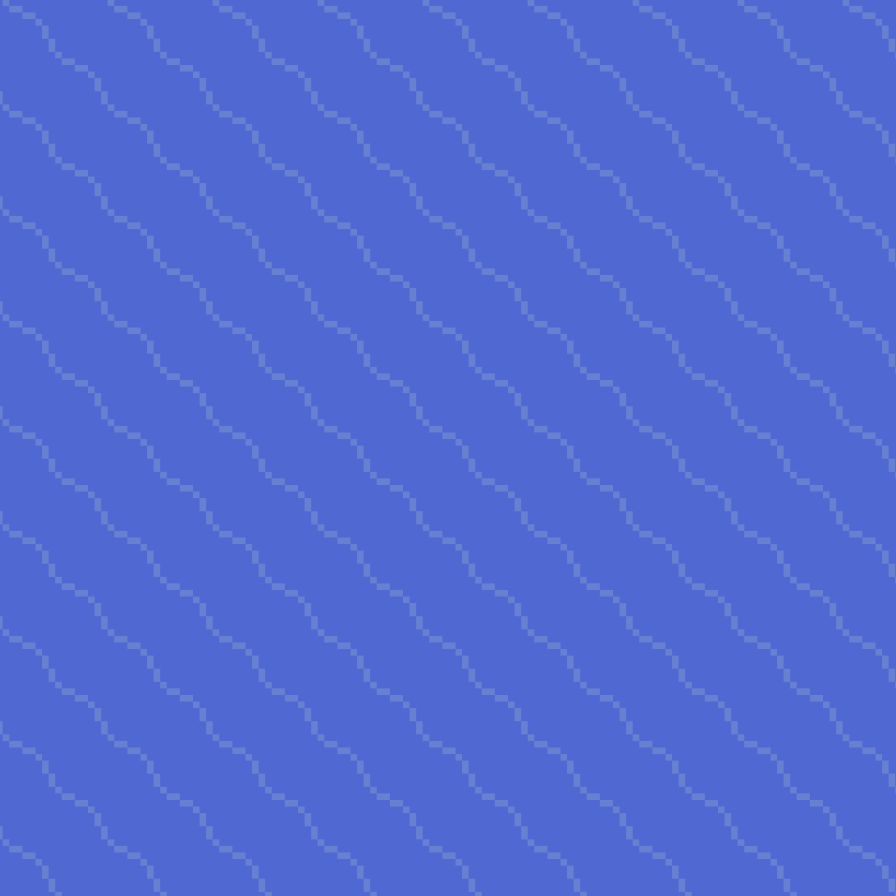
This pattern is drawn by a WebGL 1 fragment shader. Its source:

```glsl
precision highp float;

uniform vec2 u_resolution;

const vec3 GROUND_COLOR = vec3(0.313, 0.411, 0.822);
const vec3 LINE_COLOR = vec3(0.402, 0.503, 0.822);
const float REPEATS = 8.5333;              // tiles across the canvas
const float TILE_CELLS = 16.0;             // square cells along one tile
const vec2 GRID_SHIFT = vec2(-0.41, 0.1);  // grid offset in cells
const float WAVE_HEIGHT = 1.0;             // swing off the diagonal, in cells
const float TAU = 6.2831853;

// 1.0 where the stepped diagonal wave passes through a cell
float waveCell(vec2 cell) {
  float along = mod(cell.x + cell.y, TILE_CELLS);
  float swing = floor(WAVE_HEIGHT * cos(TAU * along / TILE_CELLS) + 0.5);
  float across = mod(cell.y - cell.x + 1.0 - swing + 0.5, TILE_CELLS);
  return 1.0 - step(1.0, across);
}

// Box-filtered cell grid; pixelSize is measured in cells
float waveCoverage(vec2 p, float pixelSize) {
  vec2 corner = floor(p - 0.5);
  vec2 blend = clamp((fract(p - 0.5) - 0.5) / pixelSize + 0.5, 0.0, 1.0);
  float upper = mix(waveCell(corner), waveCell(corner + vec2(1.0, 0.0)), blend.x);
  float lower = mix(waveCell(corner + vec2(0.0, 1.0)), waveCell(corner + 1.0), blend.x);
  return mix(upper, lower, blend.y);
}

void main() {
  // Canvas units, with rows counted from the top
  vec2 uv = gl_FragCoord.xy / u_resolution;
  uv.y = 1.0 - uv.y;

  float cellsAcross = REPEATS * TILE_CELLS;
  float pixelSize = min(cellsAcross / min(u_resolution.x, u_resolution.y), 1.0);
  float line = waveCoverage(uv * cellsAcross + GRID_SHIFT, pixelSize);

  gl_FragColor = vec4(mix(GROUND_COLOR, LINE_COLOR, line), 1.0);
}
```
